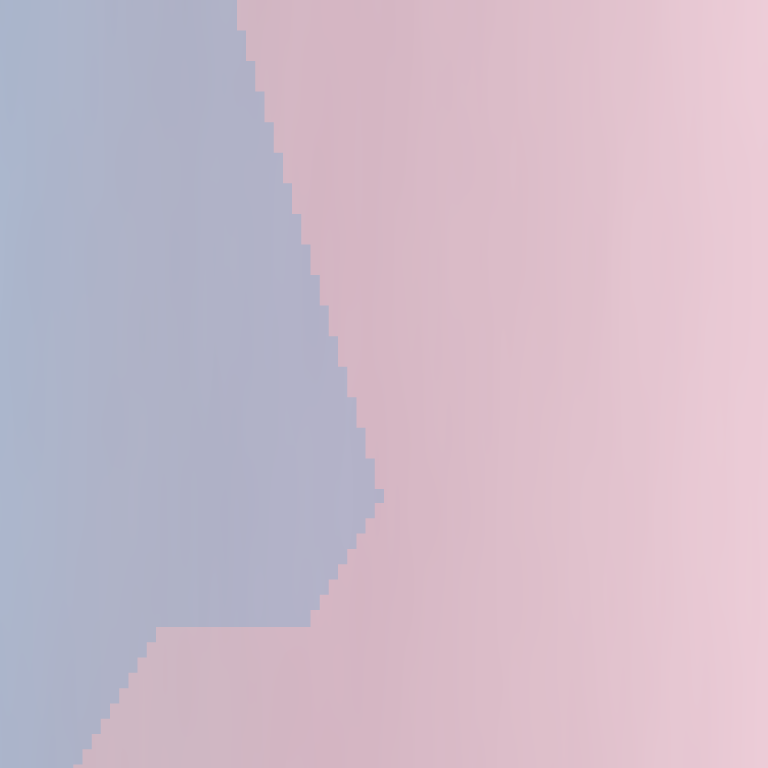
Reproduce this background procedurally as a WebGL 2 fragment shader.

```glsl
#version 300 es
precision highp float;
// A soft rose field beside a dusty blue panel with a stair-stepped outline.
// The outline is a quantised function of height; both sides carry slow
// horizontal gradients with faint, vertically stretched noise.

#define TIP_X 0.5
#define TIP_TOP 0.6367
#define TIP_BOTTOM 0.6550
#define NOTCH_Y 0.8164
#define NOTCH_X 0.2031
#define STEP_WIDTH 0.01197
#define UPPER_STEP 0.0398
#define LOWER_STEP 0.0199
#define STREAK_AMOUNT 0.008
#define SAMPLES 4

uniform vec2 u_resolution;
out vec4 fragColor;

float hash(vec2 cell) {
    vec3 p = fract(vec3(cell.xyx) * 0.1031);
    p += dot(p, p.yzx + 33.33);
    return fract((p.x + p.y) * p.z);
}

float valueNoise(vec2 p) {
    vec2 cell = floor(p);
    vec2 f = fract(p);
    f = f * f * (3.0 - 2.0 * f);
    float low = mix(hash(cell), hash(cell + vec2(1.0, 0.0)), f.x);
    float high = mix(hash(cell + vec2(0.0, 1.0)), hash(cell + 1.0), f.x);
    return mix(low, high, f.y);
}

// Right border of the blue panel at a given depth below the top
float panelEdge(float depth) {
    if (depth > NOTCH_Y) {
        return NOTCH_X - STEP_WIDTH * floor((depth - NOTCH_Y) / LOWER_STEP);
    }
    float above = ceil(max(TIP_TOP - depth, 0.0) / UPPER_STEP);
    float below = min(ceil(max(depth - TIP_BOTTOM, 0.0) / LOWER_STEP), 8.0);
    return TIP_X - STEP_WIDTH * (above + below);
}

// Panel coverage of one pixel, averaged over a small sample grid
float panelCoverage(vec2 pixel) {
    float covered = 0.0;
    for (int j = 0; j < SAMPLES; j++) {
        for (int i = 0; i < SAMPLES; i++) {
            vec2 offset = (vec2(i, j) + 0.5) / float(SAMPLES) - 0.5;
            vec2 p = (pixel + offset) / u_resolution;
            covered += step(p.x, panelEdge(1.0 - p.y));
        }
    }
    return covered / float(SAMPLES * SAMPLES);
}

vec3 blueGradient(float x) {
    vec3 outer = vec3(0.667, 0.714, 0.802);
    vec3 middle = vec3(0.685, 0.696, 0.777);
    vec3 inner = vec3(0.702, 0.697, 0.784);
    vec3 color = mix(outer, middle, smoothstep(-0.06, 0.22, x));
    return mix(color, inner, smoothstep(0.2, 0.5, x));
}

vec3 roseGradient(float x) {
    vec3 dusk = vec3(0.808, 0.716, 0.763);
    vec3 mauve = vec3(0.833, 0.712, 0.764);
    vec3 blush = vec3(0.877, 0.755, 0.799);
    vec3 pale = vec3(0.925, 0.800, 0.843);
    vec3 color = mix(dusk, mauve, smoothstep(0.2, 0.46, x));
    color = mix(color, blush, clamp((x - 0.48) / 0.28, 0.0, 1.0));
    return mix(color, pale, clamp((x - 0.76) / 0.24, 0.0, 1.0));
}

void main() {
    vec2 uv = gl_FragCoord.xy / u_resolution;
    float depth = 1.0 - uv.y;

    // The blue tones lean slightly to the left towards the bottom
    float blueX = uv.x + 0.06 * (depth - 0.4);
    vec3 blue = blueGradient(blueX);
    vec3 rose = roseGradient(uv.x);
    vec3 color = mix(rose, blue, panelCoverage(gl_FragCoord.xy));

    // Faint vertical streaks, broad and fine
    float broad = valueNoise(vec2(blueX * 22.0, depth * 3.0)) - 0.5;
    float fine = valueNoise(vec2(uv.x * 75.0, depth * 9.0)) - 0.5;
    color += STREAK_AMOUNT * (broad + 0.6 * fine) * vec3(0.8, 1.0, 0.8);

    fragColor = vec4(color, 1.0);
}
```
